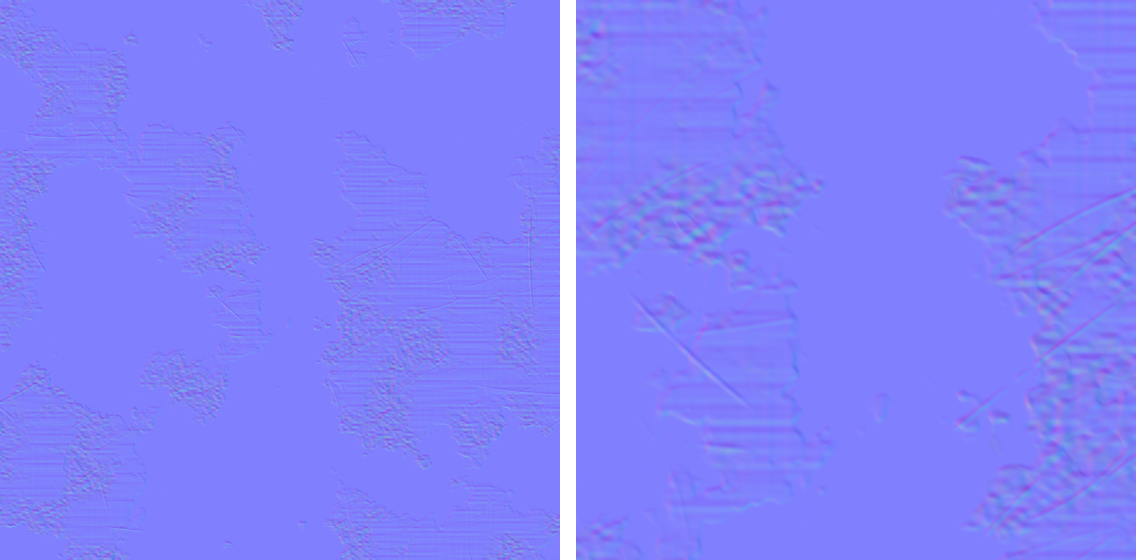
Left: the whole. Right: its middle third, enlarged.
Give the GLSL for this texture map, as a Shadertoy shader.

```glsl
// Tangent-space normal map of a flat surface with crumbled worn patches, fine grain and scratches.

// Worn patches
const float PATCH_SCALE = 6.0;      // broad patches across the canvas
const float PATCH_LEVEL = 0.508;    // higher leaves more untouched surface
const float PATCH_EDGE = 0.035;     // softness of the crumbled rim
const float CHIP_DEPTH = 0.0004;

// Relief inside the patches
const vec2 GRAIN_SCALE = vec2(165.0, 230.0);
const float GRAIN_DEPTH = 0.0011;
const vec2 STRAND_SCALE = vec2(45.0, 170.0);
const float STRAND_DEPTH = 0.0006;
const float FLAKE_SCALE = 60.0;
const float FLAKE_DEPTH = 0.0003;
const vec2 BRUSH_SCALE = vec2(12.0, 230.0);
const float BRUSH_DEPTH = 0.0005;
const float CROSS_BRUSH_DEPTH = 0.00015;

// Scratches
const float SCRATCH_WIDTH = 0.0026;
const float SCRATCH_DEPTH = 0.0005;
const float LONG_CELLS = 6.0;
const float SHORT_CELLS = 15.0;

// Loss of blue where unresolved bumps shorten the mean normal
const float WORN_DULLING = 0.012;
const float ROUGH_DULLING = 0.07;
const float SLOPE_DULLING = 0.12;

const float SAMPLE_STEP = 0.001;    // half the slope baseline, in canvas units

vec3 hash3(vec2 p) {
    vec3 q = fract(p.xyx * vec3(0.1031, 0.1030, 0.0973));
    q += dot(q, q.yxz + 33.33);
    return fract((q.xxy + q.yzz) * q.zyx);
}

float valueNoise(vec2 p) {
    vec2 cell = floor(p);
    vec2 f = fract(p);
    f = f * f * (3.0 - 2.0 * f);
    float bottom = mix(hash3(cell).x, hash3(cell + vec2(1, 0)).x, f.x);
    float top = mix(hash3(cell + vec2(0, 1)).x, hash3(cell + vec2(1, 1)).x, f.x);
    return mix(bottom, top, f.y);
}

float fbm(vec2 p, int octaves) {
    float sum = 0.0, total = 0.0, weight = 1.0;
    for (int i = 0; i < octaves; i++) {
        sum += weight * valueNoise(p);
        total += weight;
        weight *= 0.62;
        p = mat2(1.6, 1.2, -1.2, 1.6) * p + 17.3;
    }
    return sum / total;
}

// One bowed, tapering scratch per grid cell
float scratches(vec2 p, float cells, float seed) {
    vec2 q = p * cells;
    float depth = 0.0;
    for (int y = -1; y <= 1; y++)
    for (int x = -1; x <= 1; x++) {
        vec2 cell = floor(q) + vec2(x, y);
        vec3 place = hash3(cell + seed);
        vec3 form = hash3(cell + seed + 61.7);
        float spread = 2.0 * place.z - 1.0;
        float angle = 0.6 + 1.57 * spread * abs(spread);
        vec2 along = vec2(cos(angle), sin(angle));
        vec2 offset = q - cell - place.xy;
        float u = dot(offset, along);
        float v = dot(offset, vec2(-along.y, along.x));
        v += (form.x - 0.5) * 0.5 * u * u;
        float reach = mix(0.3, 0.95, form.y);
        float taper = 1.0 - smoothstep(0.6, 1.0, abs(u) / reach);
        float groove = 1.0 - smoothstep(0.0, SCRATCH_WIDTH, abs(v) / cells);
        depth = max(depth, groove * taper * form.z);
    }
    return depth;
}

float wear(vec2 p) { return fbm(p * PATCH_SCALE + 63.0, 6); }

float wornMask(float w) { return smoothstep(PATCH_LEVEL, PATCH_LEVEL + PATCH_EDGE, w); }

// Clusters of grain, with calmer brushed areas between
float roughness(vec2 p) { return smoothstep(0.4, 0.64, fbm(p * 13.0 + 90.0, 5)); }

float surfaceHeight(vec2 p) {
    float w = wear(p);
    float rough = roughness(p);
    vec2 slanted = mat2(0.8, -0.6, 0.6, 0.8) * p;

    float relief = GRAIN_DEPTH * (valueNoise(p * GRAIN_SCALE) - 0.5);
    relief += STRAND_DEPTH * (valueNoise(slanted * STRAND_SCALE + 5.0) - 0.5);
    relief += FLAKE_DEPTH * smoothstep(0.48, 0.6, fbm(p * FLAKE_SCALE + 31.0, 2));
    relief *= rough;
    relief += BRUSH_DEPTH * (1.0 - 0.6 * rough) * (valueNoise(p * BRUSH_SCALE + 7.0) - 0.5);
    relief += CROSS_BRUSH_DEPTH * (valueNoise(p * BRUSH_SCALE.yx + 23.0) - 0.5);

    float cuts = scratches(p, LONG_CELLS, 11.0) + 0.7 * scratches(p, SHORT_CELLS, 37.0);
    float scratched = smoothstep(PATCH_LEVEL - 0.05, PATCH_LEVEL + 0.02, w);
    return wornMask(w) * (relief - CHIP_DEPTH) - scratched * cuts * SCRATCH_DEPTH;
}

void mainImage(out vec4 fragColor, in vec2 fragCoord) {
    vec2 p = fragCoord / min(iResolution.x, iResolution.y);

    // Central differences turn the height into a surface slope
    vec2 e = vec2(SAMPLE_STEP, 0.0);
    vec2 slope = vec2(surfaceHeight(p + e.xy) - surfaceHeight(p - e.xy),
                      surfaceHeight(p + e.yx) - surfaceHeight(p - e.yx)) / (2.0 * SAMPLE_STEP);
    vec3 color = 0.5 + 0.5 * normalize(vec3(-slope, 1.0));

    // Dull the blue over rough and steep ground
    float speckle = valueNoise(p * GRAIN_SCALE.yx + 71.0);
    float dulling = WORN_DULLING * speckle + ROUGH_DULLING * roughness(p) * speckle;
    color.b -= wornMask(wear(p)) * dulling + SLOPE_DULLING * length(slope);
    fragColor = vec4(color, 1.0);
}
```
